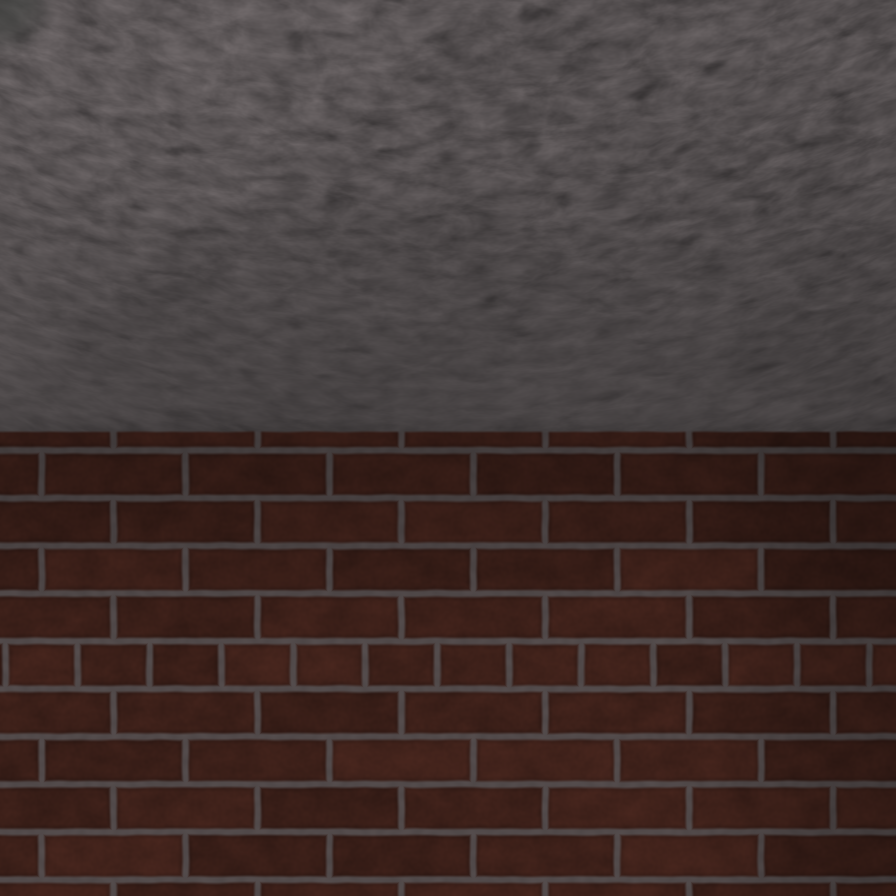
A Shadertoy shader for this texture:

```glsl
// A rough grey concrete slab resting above a wall of dark red bricks.
// The slab is sheared, stretched gradient noise under a diagonal shadow;
// the wall is a running bond of repeated cells with one row of half bricks.

const float LEDGE_Y = 0.518;
const float COURSE_HEIGHT = 0.05324;
const float COURSE_START = 0.0182;
const float BRICK_WIDTH = 0.1606;
const float JOINT_START = 0.0465;
const float HEADER_COURSE = 4.0;

float hash(vec2 p) {
    vec3 q = fract(p.xyx * vec3(0.1031, 0.1030, 0.0973));
    q += dot(q, q.yzx + 33.33);
    return fract((q.x + q.y) * q.z);
}

vec2 gradient(vec2 cell) {
    float angle = 6.2832 * hash(cell);
    return vec2(cos(angle), sin(angle));
}

// Gradient noise, roughly -0.7 to 0.7
float noise(vec2 p) {
    vec2 i = floor(p), f = p - i;
    vec2 u = f * f * f * (f * (f * 6.0 - 15.0) + 10.0);
    vec2 e = vec2(1.0, 0.0);
    float low = mix(dot(gradient(i), f), dot(gradient(i + e.xy), f - e.xy), u.x);
    float high = mix(dot(gradient(i + e.yx), f - e.yx),
                     dot(gradient(i + e.xx), f - e.xx), u.x);
    return mix(low, high, u.y);
}

float fbm(vec2 p, int octaves) {
    float sum = 0.0, gain = 1.0;
    for (int k = 0; k < octaves; k++) {
        sum += gain * noise(p);
        p = p * 1.93 + 17.3;
        gain *= 0.55;
    }
    return sum;
}

// Distance from x to the nearest multiple of period
float repeatDistance(float x, float period) {
    return abs(fract(x / period + 0.5) - 0.5) * period;
}

vec3 concrete(vec2 uv) {
    float height = max(uv.y - LEDGE_Y, 0.0);
    float rise = height / (1.0 - LEDGE_Y);

    // Streaks fall to the right on the left side and climb on the right
    float bend = -0.28 * uv.x + 0.30 * uv.x * uv.x;
    float d = height - bend;
    vec2 p = vec2(uv.x * 27.0, 85.0 * d - 32.0 * d * d);
    p += 0.35 * vec2(noise(p * 0.6 + 5.0), noise(p * 0.6 + 31.0));
    float grain = fbm(p, 4);
    float pits = smoothstep(0.22, 0.62, noise(p * 0.85 + 71.0));
    float clouds = fbm(uv * vec2(5.0, 8.0) + 3.0, 2);

    // Lit upper left, split from the shade by a wavering diagonal
    float diagonal = uv.y - 0.57 - 0.74 * uv.x + 0.02 * noise(uv * 9.0);
    float lit = smoothstep(-0.015, 0.025, diagonal);
    lit *= 1.0 - smoothstep(0.36, 0.58, uv.x);

    float tone = mix(0.272, 0.318, smoothstep(0.0, 0.9, rise));
    tone += 0.028 * lit + 0.022 * clouds;
    tone -= 0.022 * smoothstep(0.65, 1.0, uv.x) * (1.0 - rise);
    float contrast = mix(0.035, 0.085, smoothstep(0.0, 0.75, rise));
    tone += contrast * grain - contrast * 0.85 * pits;
    tone -= 0.025 * (1.0 - smoothstep(0.0, 0.025, height));

    vec3 color = tone * vec3(1.05, 0.985, 0.995);
    float corner = 1.0 - smoothstep(0.02, 0.07, length(uv - vec2(0.0, 1.0)));
    return mix(color, vec3(0.23, 0.24, 0.23), 0.6 * corner);
}

vec3 brickWall(vec2 uv, float pixel) {
    // Courses, alternately shifted by half a brick
    vec2 p = uv + 0.0011 * vec2(noise(uv * 38.0), noise(uv * 38.0 + 9.0));
    float y = p.y - COURSE_START;
    float course = floor(y / COURSE_HEIGHT);
    float header = 1.0 - step(0.5, abs(course - HEADER_COURSE));
    float width = BRICK_WIDTH * mix(1.0, 0.5, header);
    float shift = mix(0.5 * mod(course, 2.0), 0.25, header) * BRICK_WIDTH;
    float x = p.x - JOINT_START - shift;
    vec2 id = vec2(floor(x / width), course);

    float joint = min(repeatDistance(x, width), repeatDistance(y, COURSE_HEIGHT));
    float soft = 0.0012 + pixel;
    float face = smoothstep(0.0037 - soft, 0.0037 + soft, joint);

    // Clay face with mottling and a darker rim
    float mottle = fbm(uv * vec2(26.0, 34.0) + id * 3.7, 3);
    float grit = noise(uv * 190.0);
    float tone = 0.94 + 0.16 * (hash(id + 40.0) - 0.5) + 0.14 * mottle + 0.05 * grit;
    tone *= mix(0.87, 1.0, smoothstep(0.004, 0.010, joint));
    vec3 clay = vec3(0.247, 0.130, 0.102) * tone;
    vec3 mortar = vec3(0.312, 0.283, 0.284) * (1.0 + 0.08 * noise(uv * 90.0));

    // Shade below the ledge and toward the right edge
    float shade = mix(0.84, 1.03, smoothstep(0.0, 0.26, LEDGE_Y - uv.y));
    shade *= 1.0 - 0.20 * smoothstep(0.72, 1.0, uv.x);
    return mix(mortar, clay, face) * shade;
}

void mainImage(out vec4 fragColor, in vec2 fragCoord) {
    vec2 uv = fragCoord / iResolution.xy;
    float pixel = 1.0 / iResolution.y;
    float edge = LEDGE_Y + 0.0012 * noise(vec2(uv.x * 30.0, 2.0));
    float slab = smoothstep(edge - 0.001 - pixel, edge + 0.001 + pixel, uv.y);
    vec3 color = mix(brickWall(uv, pixel), concrete(uv), slab);
    fragColor = vec4(color, 1.0);
}
```
